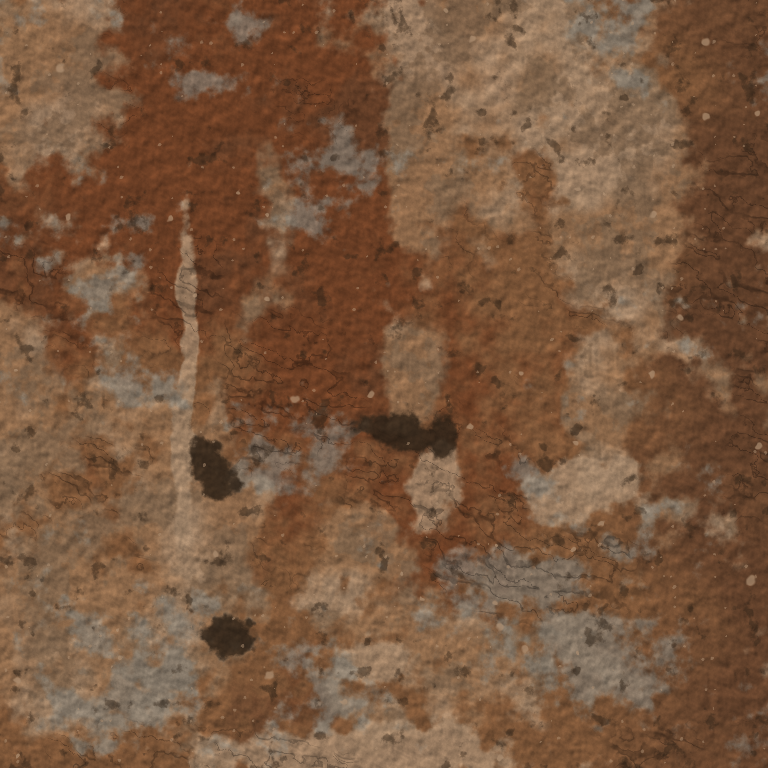
Give the GLSL for this texture, as a three.js fragment shader.

```glsl
// Weathered rust-brown plaster wall with worn tan patches, dark stains and pale flecks.
varying vec2 vUv;

const vec3 RUST = vec3(0.42, 0.245, 0.145);
const vec3 BROWN = vec3(0.48, 0.33, 0.215);
const vec3 UMBER = vec3(0.365, 0.24, 0.16);
const vec3 TAN = vec3(0.56, 0.42, 0.30);
const vec3 PALE = vec3(0.62, 0.51, 0.405);
const vec3 GREY_BROWN = vec3(0.475, 0.38, 0.29);
const vec3 BLUE_GREY = vec3(0.50, 0.48, 0.44);
const vec3 SOOT = vec3(0.19, 0.14, 0.095);

float hash(vec2 p) {
  return fract(sin(dot(p, vec2(127.1, 311.7))) * 43758.5453);
}

float valueNoise(vec2 p) {
  vec2 i = floor(p), f = fract(p);
  f = f * f * (3.0 - 2.0 * f);
  float low = mix(hash(i), hash(i + vec2(1.0, 0.0)), f.x);
  float high = mix(hash(i + vec2(0.0, 1.0)), hash(i + 1.0), f.x);
  return mix(low, high, f.y);
}

float fbm(vec2 p) {
  float sum = 0.0, weight = 0.5;
  for (int i = 0; i < 5; i++) {
    sum += weight * valueNoise(p);
    p = mat2(1.6, 1.2, -1.2, 1.6) * p + 7.3;
    weight *= 0.5;
  }
  return sum / 0.97;
}

// Soft ellipse: 1 at the centre, 0 on the rim, negative outside
float blob(vec2 p, vec2 centre, vec2 radius) {
  return max(1.0 - length((p - centre) / radius), -1.0);
}

// Thin dark creases along the first axis of p
float crease(vec2 p) {
  float ridge = 1.0 - abs(2.0 * valueNoise(p) - 1.0);
  return smoothstep(0.82, 1.0, ridge);
}

// Sparse irregular flecks, one at most in each cell
float flecks(vec2 p, float cells, float share) {
  vec2 cell = floor(p * cells);
  vec2 centre = 0.3 + 0.4 * vec2(hash(cell + 3.1), hash(cell + 8.7));
  float size = mix(0.08, 0.23, hash(cell + 5.9));
  vec2 offset = fract(p * cells) - centre;
  offset += 0.12 * (valueNoise(p * cells * 6.0) - 0.5);
  float dot_ = 1.0 - smoothstep(size * 0.5, size, length(offset));
  return dot_ * step(hash(cell), share);
}

// Large worn areas where the tan plaster shows
float plasterField(vec2 p) {
  float f = blob(p, vec2(0.65, 0.97), vec2(0.21, 0.16));
  f = max(f, blob(p, vec2(0.81, 0.77), vec2(0.085, 0.28)));
  f = max(f, blob(p, vec2(0.55, 0.80), vec2(0.06, 0.15)));
  f = max(f, blob(p, vec2(0.78, 0.48), vec2(0.045, 0.16)));
  f = max(f, blob(p, vec2(0.03, 0.92), vec2(0.13, 0.19)));
  f = max(f, blob(p, vec2(0.00, 0.44), vec2(0.09, 0.15)));
  f = max(f, blob(p, vec2(0.06, 0.17), vec2(0.15, 0.16)));
  f = max(f, blob(p, vec2(0.53, 0.50), vec2(0.05, 0.10)));
  return f;
}

// Smaller, lighter scabs of bare plaster
float paleField(vec2 p) {
  float f = blob(p, vec2(0.77, 0.365), vec2(0.075, 0.05));
  f = max(f, blob(p, vec2(0.56, 0.37), vec2(0.045, 0.07)));
  f = max(f, blob(p, vec2(0.49, 0.135), vec2(0.055, 0.035)));
  f = max(f, blob(p, vec2(0.48, 0.01), vec2(0.25, 0.05)));
  return max(f, blob(p, vec2(0.242, 0.50), vec2(0.016, 0.27)) - 0.12);
}

float stainField(vec2 p) {
  float f = blob(p, vec2(0.528, 0.44), vec2(0.062, 0.035));
  f = max(f, blob(p, vec2(0.28, 0.39), vec2(0.03, 0.042)));
  return max(f, blob(p, vec2(0.295, 0.17), vec2(0.037, 0.028)));
}

void main() {
  vec2 p = vUv;
  float broad = fbm(p * 9.0) - 0.5;
  float ragged = fbm(p * 38.0 + 4.0) - 0.5;
  float fine = fbm(p * 95.0 + 19.0) - 0.5;
  float lower = 1.0 - smoothstep(0.15, 0.65, p.y);
  vec2 warped = p + 0.025 * vec2(broad, fbm(p * 11.0 + 31.0) - 0.5);

  // Rust ground, redder at upper left and darker at the right
  float red = fbm(p * vec2(7.0, 4.0) + 12.0) + 0.4 * blob(p, vec2(0.27, 0.78), vec2(0.36, 0.42));
  vec3 colour = mix(BROWN, RUST, smoothstep(0.28, 0.66, red + 0.5 * ragged));
  float shade = smoothstep(0.74, 0.98, p.x + 0.3 * broad);
  shade = max(shade, 0.65 * smoothstep(0.52, 0.72, fbm(p * 6.0 + 41.0) + 0.4 * ragged));
  colour = mix(colour, UMBER, 0.9 * shade);

  // Tan plaster, with scattered remnants in the lower half
  float remnants = 3.0 * (fbm(p * vec2(8.0, 6.5) + 53.0) - 0.66 + 0.09 * lower - 0.12 * shade);
  float plaster = max(plasterField(warped), remnants) + 1.1 * broad + 1.0 * ragged;
  float worn = smoothstep(-0.12, 0.24, plaster);
  vec3 tan_ = mix(TAN, PALE, smoothstep(0.4, 0.68, fbm(p * 13.0 + 23.0)));
  float dusty = smoothstep(0.48, 0.62, fbm(p * 17.0 + 67.0) + 0.45 * fine);
  tan_ = mix(tan_, GREY_BROWN, 0.8 * dusty);
  colour = mix(colour, tan_, 0.9 * worn);

  // Pale scabs and bluish grey bloom
  float scab = smoothstep(-0.05, 0.22, paleField(warped) + 1.0 * ragged + 0.7 * broad);
  colour = mix(colour, PALE, 0.85 * scab);
  float bloom = max(blob(p, vec2(0.77, 0.15), vec2(0.13, 0.08)), blob(p, vec2(0.68, 0.24), vec2(0.14, 0.05)));
  bloom = max(bloom, 2.5 * (fbm(p * 10.0 + 83.0) - 0.65 + 0.06 * lower));
  bloom = smoothstep(0.0, 0.5, bloom + 1.4 * ragged + 0.6 * fine);
  colour = mix(colour, BLUE_GREY, 0.65 * bloom);

  // Slanting creases in the bare rust
  vec2 slanted = mat2(0.9, 0.43, -0.43, 0.9) * (p + 0.02 * broad);
  float lines = crease(slanted * vec2(28.0, 80.0) + 3.0 * ragged);
  lines *= smoothstep(0.46, 0.62, fbm(p * 8.0 + 97.0)) * (1.0 - worn);
  colour *= 1.0 - 0.26 * lines;

  // Sooty stains and small dark pits
  float soot = smoothstep(-0.08, 0.35, stainField(warped) + 1.5 * ragged + 0.6 * fine);
  float pits = smoothstep(0.67, 0.79, fbm(p * 48.0 + 71.0));
  colour = mix(colour, SOOT, max(0.88 * soot, 0.5 * pits));

  // Raking light over the rough surface, then grain and flecks
  vec2 bump = p * 75.0;
  float relief = fbm(bump) - fbm(bump + vec2(-0.2, 0.35));
  colour *= 1.0 + 0.6 * relief + 0.22 * fine + 0.08 * (valueNoise(p * 260.0) - 0.5);
  float specks = max(flecks(p, 30.0, 0.05), 0.7 * flecks(p + 0.37, 75.0, 0.07));
  colour = mix(colour, PALE * 1.1, 0.7 * specks);

  gl_FragColor = vec4(colour, 1.0);
}
```
